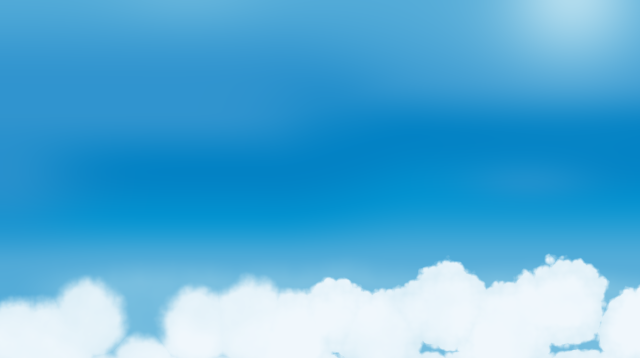
Write a Shadertoy shader that draws this background.

```glsl
const float ASPECT = 1.79;
const vec3 DEEP_BLUE = vec3(0.01, 0.51, 0.77);
const vec3 CYAN_BLUE = vec3(0.01, 0.58, 0.82);
const vec3 MID_BLUE = vec3(0.19, 0.58, 0.81);
const vec3 LIGHT_BLUE = vec3(0.34, 0.68, 0.85);
const vec3 HAZE = vec3(0.50, 0.76, 0.88);
const vec3 GLOW = vec3(0.73, 0.88, 0.94);
const vec3 CLOUD_SHADE = vec3(0.77, 0.89, 0.94);
const vec3 CLOUD_WHITE = vec3(0.94, 0.97, 0.99);

// Cloud masses: centre x, centre y, radius
const int PUFF_COUNT = 15;
const vec3 PUFFS[PUFF_COUNT] = vec3[](
    vec3(0.05, 0.06, 0.105), vec3(0.245, 0.105, 0.115), vec3(0.14, 0.03, 0.14),
    vec3(0.40, -0.03, 0.10), vec3(0.55, 0.08, 0.115), vec3(0.70, 0.09, 0.125),
    vec3(0.82, 0.06, 0.13), vec3(0.93, 0.11, 0.105), vec3(1.06, 0.06, 0.13),
    vec3(1.17, 0.13, 0.09), vec3(1.26, 0.14, 0.125), vec3(1.42, 0.08, 0.14),
    vec3(1.49, 0.13, 0.11), vec3(1.575, 0.15, 0.125), vec3(1.78, 0.08, 0.11));

float hash(vec2 p) {
    return fract(sin(dot(p, vec2(127.1, 311.7))) * 43758.5453);
}

float noise(vec2 p) {
    vec2 i = floor(p), f = fract(p);
    f = f * f * (3.0 - 2.0 * f);
    return mix(mix(hash(i), hash(i + vec2(1, 0)), f.x),
               mix(hash(i + vec2(0, 1)), hash(i + vec2(1, 1)), f.x), f.y);
}

float fbm(vec2 p) {
    float sum = 0.0, amplitude = 0.5;
    for (int i = 0; i < 5; i++) {
        sum += amplitude * noise(p);
        p = mat2(1.6, 1.2, -1.2, 1.6) * p + 7.3;
        amplitude *= 0.5;
    }
    return sum;
}

// Distance to the nearest scattered point, for rounded billows
float billow(vec2 p) {
    vec2 cell = floor(p);
    float nearest = 1.0;
    for (int y = -1; y <= 1; y++)
    for (int x = -1; x <= 1; x++) {
        vec2 c = cell + vec2(x, y);
        vec2 point = c + 0.15 + 0.7 * vec2(hash(c), hash(c + 41.7));
        nearest = min(nearest, length(p - point));
    }
    return nearest;
}

float softSpot(vec2 p, vec2 centre, vec2 size) {
    vec2 q = (p - centre) / size;
    return exp(-dot(q, q));
}

vec3 skyColor(vec2 p) {
    float right = smoothstep(0.75, 1.2, p.x);
    float upperEdge = mix(0.52, 0.62, right);
    float lowerEdge = mix(0.41, 0.47, right);

    // Dark band, lightening above and below
    vec3 col = mix(CYAN_BLUE, DEEP_BLUE, smoothstep(lowerEdge - 0.05, upperEdge, p.y));
    col = mix(col, MID_BLUE, smoothstep(upperEdge, upperEdge + 0.17, p.y));
    col = mix(col, LIGHT_BLUE, smoothstep(mix(0.76, 0.62, right), 1.04, p.y) * 0.9);
    col = mix(col, LIGHT_BLUE, smoothstep(lowerEdge, 0.25, p.y));

    // Broad tints
    col = mix(col, MID_BLUE, 0.8 * softSpot(p, vec2(0.0, 0.52), vec2(0.22, 0.20)));
    col = mix(col, DEEP_BLUE, 0.5 * softSpot(p, vec2(0.93, 0.62), vec2(0.18, 0.16)));
    col = mix(col, DEEP_BLUE, 0.8 * softSpot(p, vec2(1.75, 0.56), vec2(0.26, 0.10)));
    col = mix(col, MID_BLUE, 0.6 * softSpot(p, vec2(1.48, 0.49), vec2(0.18, 0.06)));
    col = mix(col, HAZE, 0.4 * softSpot(p, vec2(0.53, 1.03), vec2(0.22, 0.10)));

    // Bright corner glow
    col = mix(col, HAZE, 0.55 * softSpot(p, vec2(1.58, 0.92), vec2(0.30, 0.18)));
    return mix(col, GLOW, 0.9 * softSpot(p, vec2(1.60, 1.02), vec2(0.17, 0.16)));
}

// Pale, blurred cloud bank behind the bright clouds
float hazeMask(vec2 p) {
    float top = 0.24 + 0.06 * (fbm(vec2(p.x * 4.0, 2.0)) - 0.4);
    float bank = smoothstep(top + 0.03, top - 0.05, p.y);
    return bank * smoothstep(0.02, 0.28, p.x) * (0.55 + 0.5 * fbm(p * 7.0));
}

float cloudDistance(vec2 p) {
    float d = p.y - 0.02;
    for (int i = 0; i < PUFF_COUNT; i++)
        d = min(d, length(p - PUFFS[i].xy) - PUFFS[i].z);
    return d;
}

void mainImage(out vec4 fragColor, in vec2 fragCoord) {
    vec2 p = fragCoord / iResolution.xy * vec2(ASPECT, 1.0);
    vec3 col = mix(skyColor(p), HAZE, hazeMask(p));

    // Billowing outline, crisper towards the right
    float crisp = smoothstep(0.70, 0.95, p.x);
    float bumps = billow(p * 22.0) * 0.020 + billow(p * 50.0) * 0.010;
    float d = cloudDistance(p) + (fbm(p * 13.0) - 0.5) * 0.045;
    d += (bumps - 0.013) * mix(0.5, 1.0, crisp);
    float cover = smoothstep(mix(0.016, 0.005, crisp), mix(-0.032, -0.010, crisp), d);

    // Soft inner shading, with finer relief near the rim
    float rim = smoothstep(-0.07, 0.0, d);
    float light = 0.55 + 0.75 * fbm(p * 6.0 + 3.0) + 0.12 * crisp;
    light -= rim * (0.22 + bumps * 9.0 * crisp);
    vec3 cloud = mix(CLOUD_SHADE, CLOUD_WHITE, clamp(light, 0.0, 1.0));
    fragColor = vec4(mix(col, cloud, cover), 1.0);
}
```
